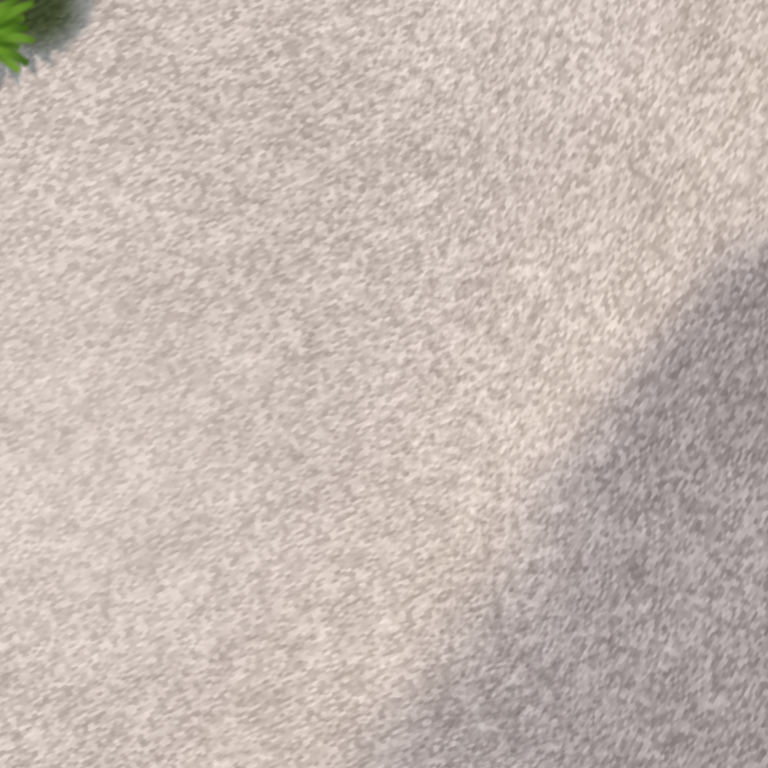
A Shadertoy shader for this texture:

```glsl
// Pale, short-fibred carpet crossed by a soft diagonal shadow at lower right,
// with a leafy sprig in the top left corner. The pile is smooth cellular noise
// stretched along a lean that turns across the canvas; sines warp the edges.

#define FIBRE_FREQ vec2(135.0, 250.0)
#define FIBRE_CONTRAST 0.25
#define CLOUD_CONTRAST 0.085
#define LEAN_LEFT 0.45
#define LEAN_RIGHT 1.05
#define PILE_LIGHT vec3(0.812, 0.760, 0.729)
#define SHADE_DARK vec3(0.605, 0.565, 0.565)
#define SHADE_PALE vec3(0.682, 0.640, 0.634)
#define SPRIG_RADIUS 0.113
#define LEAF_COUNT 8

vec2 hash2(vec2 p) {
    vec3 q = fract(p.xyx * vec3(0.1031, 0.1030, 0.0973));
    q += dot(q, q.yzx + 33.33);
    return fract((q.xx + q.yz) * q.zy);
}

// Random cell values blended by distance to each jittered centre, about zero.
float softCells(vec2 p) {
    vec2 cell = floor(p), f = p - cell;
    float total = 0.0, weight = 0.0;
    for (int y = -1; y <= 1; y++)
    for (int x = -1; x <= 1; x++) {
        vec2 o = vec2(x, y);
        vec2 h = hash2(cell + o + 400.0);
        vec2 d = o + 0.2 + 0.6 * h - f;
        float w = exp(-4.0 * dot(d, d));
        total += w * (hash2(cell + o + 731.0).x - 0.5);
        weight += w;
    }
    return total / weight;
}

mat2 rotation(float a) {
    float c = cos(a), s = sin(a);
    return mat2(c, -s, s, c);
}

float fibres(vec2 p, float lean) {
    vec2 q = rotation(lean) * p;
    return 0.85 * softCells(q * FIBRE_FREQ)
         + 0.26 * softCells(q * FIBRE_FREQ * 0.5 + 57.0);
}

float clouds(vec2 p) {
    return 0.30 * softCells(p * 6.0 + 3.0)
         + 0.35 * softCells(p * 15.0 + 19.0)
         + 0.45 * softCells(p * 40.0 + 41.0);
}

// Coverage of the broad shadow: a diagonal flank closed by a sloping top.
float broadShade(vec2 p) {
    float wobble = 0.014 * sin(p.y * 17.0 + 1.0) + 0.007 * sin(p.y * 39.0);
    float flank = (p.x - 0.485 - 0.655 * p.y + wobble) * 0.84;
    float top = 0.665 - p.y + 0.25 * (p.x - 0.92);
    float blur = mix(0.10, 0.048, smoothstep(0.1, 0.6, p.y));
    return smoothstep(-blur, blur, flank) * smoothstep(-0.055, 0.06, top);
}

// Signed distance to a tapering leaflet growing from base along dir.
float leaflet(vec2 p, vec2 base, vec2 dir, float len) {
    float t = clamp(dot(p - base, dir) / len, 0.0, 1.0);
    return length(p - base - dir * len * t) - 0.011 * (1.0 - 0.6 * t);
}

vec3 addSprig(vec3 col, vec2 p, float grain) {
    // Sprig shadow with a toothed rim
    vec2 c = p - vec2(0.0, 1.001);
    float angle = atan(-c.y, c.x);
    float tooth = abs(fract(angle * 4.3 + 0.15) - 0.5) - 0.25;
    float rim = SPRIG_RADIUS + 0.045 * tooth * smoothstep(0.5, 1.0, angle)
              + 0.012 * cos(angle * 3.0);
    float sprigShade = 1.0 - smoothstep(-0.015, 0.008, length(c) - rim);
    col = mix(col, vec3(0.51, 0.52, 0.52) + 0.5 * grain, 0.92 * sprigShade);

    // Dim foliage behind the lit leaves
    float core = length((p - vec2(0.04, 0.99)) * vec2(0.85, 1.0));
    vec3 dim = vec3(0.22, 0.26, 0.14) + 0.4 * grain;
    col = mix(col, dim, 0.92 * (1.0 - smoothstep(0.022, 0.068, core)));

    // Lit leaflets fanning out from the canvas border
    for (int i = 0; i < LEAF_COUNT; i++) {
        float k = float(i) / float(LEAF_COUNT - 1);
        float a = mix(-0.75, 0.55, k);
        vec2 base = vec2(-0.012, mix(0.942, 0.980, k));
        float len = 0.046 + 0.010 * sin(float(i) * 2.4);
        float d = leaflet(p, base, vec2(cos(a), sin(a)), len);
        vec3 green = mix(vec3(0.23, 0.37, 0.08), vec3(0.42, 0.60, 0.18),
                         0.5 + 0.5 * sin(float(i) * 2.1 + p.x * 70.0));
        col = mix(col, green, 0.9 * (1.0 - smoothstep(-0.004, 0.004, d)));
    }
    return col;
}

void mainImage(out vec4 fragColor, in vec2 fragCoord) {
    vec2 p = fragCoord / iResolution.xy;

    // Pile grain, its lean turning from left to right
    float turn = smoothstep(0.3, 0.95, p.x + 0.15 * (p.y - 0.5));
    float grain = mix(fibres(p, LEAN_LEFT), fibres(p, LEAN_RIGHT), turn);
    grain *= inversesqrt(turn * turn + (1.0 - turn) * (1.0 - turn));
    vec2 worn = p - vec2(0.1, 0.42);
    float wornPatch = exp(-9.0 * dot(worn, worn));
    grain *= FIBRE_CONTRAST * (1.0 - 0.35 * wornPatch);

    // Lit carpet: paler at left, duller at upper middle, warmer near the shade
    vec2 dull = (p - vec2(0.42, 0.85)) * vec2(1.0, 1.3);
    vec3 col = PILE_LIGHT + 0.012 * wornPatch - 0.016 * exp(-9.0 * dot(dull, dull));
    float edge = (p.x - 0.40 - 0.655 * p.y) * 0.84;
    col += exp(-60.0 * edge * edge) * vec3(0.006, 0.001, -0.007);

    // Shade: deepest near its upper end and toward the lower right corner
    vec2 deep = p - vec2(0.95, 0.57), corner = p - vec2(1.0, 0.0);
    float depth = exp(-16.0 * dot(deep, deep)) + 0.7 * exp(-12.0 * dot(corner, corner));
    col = mix(col, mix(SHADE_PALE, SHADE_DARK, min(depth, 1.0)), broadShade(p));

    col += grain + CLOUD_CONTRAST * clouds(p);
    fragColor = vec4(clamp(addSprig(col, p, grain), 0.0, 1.0), 1.0);
}
```
